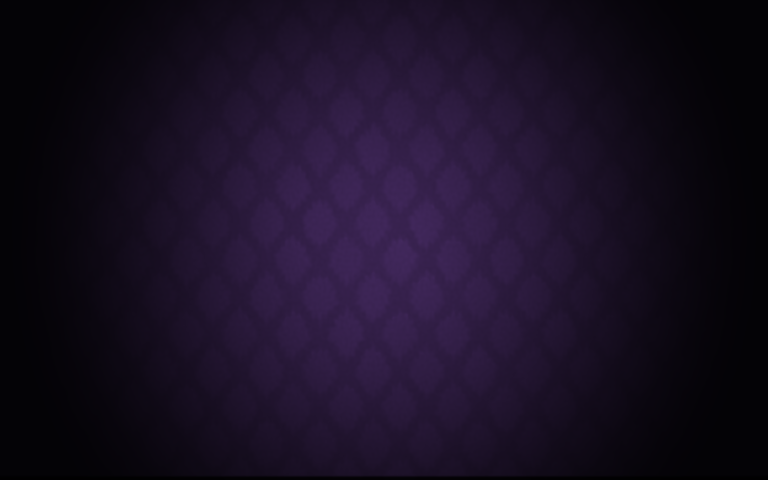
Write a WebGL 1 fragment shader that draws this background.

```glsl
precision highp float;
// Dim violet damask wallpaper lit by a soft glow that fades to near black.
// A half-drop diamond lattice carries faint ragged leaf motifs, and
// gradient noise adds worn patches, rim flecks and a faint woven grain.

uniform vec2 u_resolution;

const vec2 CELL = vec2(0.1112, 0.154);            // lattice period, canvas heights
const vec2 LATTICE_ORIGIN = vec2(-0.0225, 0.0345); // one motif centre
const vec3 SHADOW = vec3(0.015, 0.010, 0.024);
const vec3 GLOW = vec3(0.218, 0.132, 0.304);
const float GLOW_RADIUS = 0.84;
const vec2 GLOW_STRETCH = vec2(1.04, 0.95);       // slightly taller than wide

vec2 hashGradient(vec2 cell) {
  float h = fract(sin(dot(cell, vec2(127.1, 311.7))) * 4375.85);
  float angle = 6.2832 * h;
  return vec2(cos(angle), sin(angle));
}

// Gradient noise, roughly -0.7 to 0.7
float gradientNoise(vec2 p) {
  vec2 i = floor(p);
  vec2 f = p - i;
  vec2 w = f * f * f * (f * (f * 6.0 - 15.0) + 10.0);
  float a = dot(hashGradient(i), f);
  float b = dot(hashGradient(i + vec2(1.0, 0.0)), f - vec2(1.0, 0.0));
  float c = dot(hashGradient(i + vec2(0.0, 1.0)), f - vec2(0.0, 1.0));
  float d = dot(hashGradient(i + vec2(1.0, 1.0)), f - vec2(1.0, 1.0));
  return mix(mix(a, b, w.x), mix(c, d, w.x), w.y);
}

// Diamond norm: 1.0 on the border shared by neighbouring motifs
float diamond(vec2 q) {
  return 2.0 * (abs(q.x) + abs(q.y));
}

// Position in the nearest diamond of the half-drop lattice, in cell units
vec2 latticeLocal(vec2 p) {
  vec2 g = (p - LATTICE_ORIGIN) / CELL;
  vec2 a = fract(g + 0.5) - 0.5;
  vec2 b = fract(g) - 0.5;
  return diamond(a) < diamond(b) ? a : b;
}

// Leafy medallion: x is the soft body with petals, y the upper rim
vec2 motif(vec2 q, float wear) {
  float angle = atan(q.x, q.y);
  float shape = mix(diamond(q), 2.3 * length(q), 0.5);
  float rim = 0.70 + 0.04 * cos(14.0 * angle) + 0.14 * wear;
  float body = 1.0 - smoothstep(rim - 0.16, rim + 0.16, shape);
  float petals = cos(8.0 * angle) * sin(15.0 * shape);
  body *= 1.0 + 0.12 * petals * smoothstep(0.1, 0.35, shape);
  float edge = 1.0 - smoothstep(0.0, 0.12, abs(shape - rim + 0.05));
  return vec2(body, edge * smoothstep(0.0, 0.25, q.y));
}

// Round light with a smooth falloff
float roundGlow(vec2 p, float radius) {
  return 1.0 - smoothstep(0.0, radius, length(p));
}

void main() {
  vec2 uv = gl_FragCoord.xy / u_resolution;
  vec2 p = (gl_FragCoord.xy - 0.5 * u_resolution) / u_resolution.y;
  float light = roundGlow((p - vec2(0.0, 0.005)) * GLOW_STRETCH, GLOW_RADIUS);

  // Damask relief, worn away in places and clearest under the light
  vec2 leaf = motif(latticeLocal(p), gradientNoise(p * 48.0));
  float clarity = mix(0.75, 1.0, light) * (1.0 + 0.5 * gradientNoise(p * 9.0));
  float fleck = max(gradientNoise(p * 95.0), 0.0);
  float relief = 1.0 + 0.125 * clarity * (leaf.x - 0.45) + 0.14 * light * leaf.y * fleck;

  // Cloth texture
  float grain = 0.045 * gradientNoise(p * 110.0) + 0.03 * gradientNoise(p * 7.0);

  // Final shade, with a thin dark strip along the floor
  vec3 color = SHADOW + GLOW * light * (relief + grain);
  color *= mix(0.15, 1.0, smoothstep(0.004, 0.011, uv.y));

  gl_FragColor = vec4(color, 1.0);
}
```
